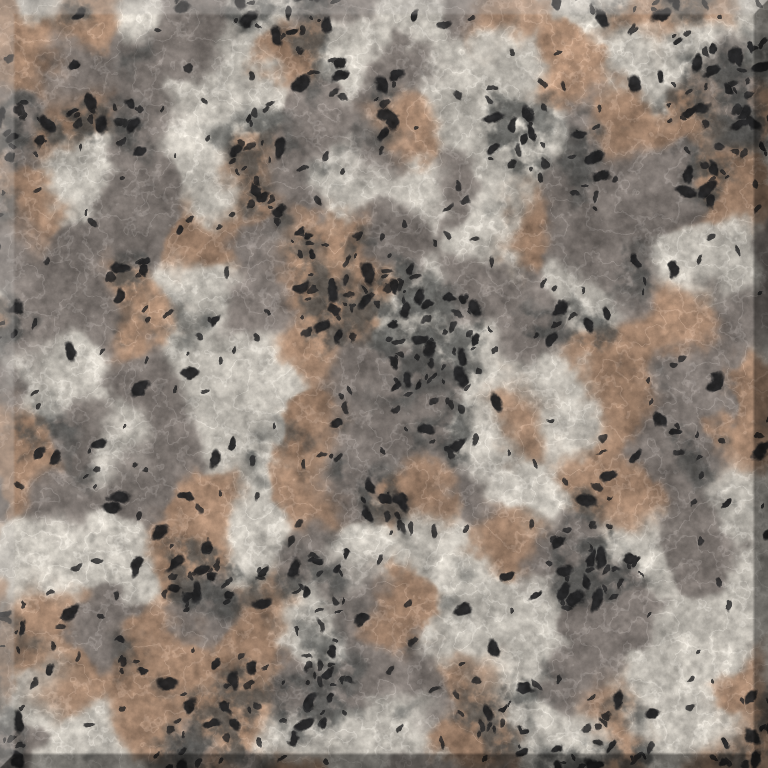
A Shadertoy shader for this texture:

```glsl
// Polished speckled granite tile: pale, tan and grey crystals, black mica, bevelled rim.

float hash(vec2 p) {
    vec3 q = fract(vec3(p.xyx) * 0.1031);
    q += dot(q, q.yzx + 33.33);
    return fract((q.x + q.y) * q.z);
}

vec2 hash2(vec2 p) {
    return vec2(hash(p), hash(p + 57.3));
}

float noise(vec2 p) {
    vec2 i = floor(p), f = fract(p);
    f = f * f * (3.0 - 2.0 * f);
    return mix(mix(hash(i), hash(i + vec2(1, 0)), f.x),
               mix(hash(i + vec2(0, 1)), hash(i + vec2(1, 1)), f.x), f.y);
}

float fbm(vec2 p) {
    float sum = 0.0, amp = 0.533;
    for (int i = 0; i < 4; i++) {
        sum += amp * noise(p);
        p = mat2(1.6, 1.2, -1.2, 1.6) * p + 17.0;
        amp *= 0.5;
    }
    return sum;
}

vec2 warp(vec2 p, float scale) {
    return vec2(fbm(p * scale), fbm(p * scale + 40.0)) - 0.5;
}

// Where the dark minerals gather
float darkCluster(vec2 p) {
    return smoothstep(0.51, 0.68, fbm(p * 12.0 + 5.0));
}

// Soft-edged crystals, each cell being one mineral
vec3 crystals(vec2 p) {
    vec2 cell = floor(p);
    vec3 sum = vec3(0.0);
    float total = 0.0;
    for (int y = -1; y <= 1; y++)
    for (int x = -1; x <= 1; x++) {
        vec2 id = cell + vec2(x, y);
        vec2 d = id + 0.1 + 0.8 * hash2(id) - p;
        float kind = hash(id + 91.7);
        vec3 mineral = kind < 0.39 ? vec3(0.77, 0.75, 0.715)
                     : kind < 0.70 ? vec3(0.645, 0.53, 0.445)
                                   : vec3(0.51, 0.48, 0.46);
        mineral *= 0.93 + 0.14 * hash(id + 23.1);
        float weight = exp(-9.0 * dot(d, d));
        sum += mineral * weight;
        total += weight;
    }
    return sum / total;
}

// Elongated black flakes, dense inside the clusters and sparse outside
float flakes(vec2 p, float scale, float sparse, float dense) {
    vec2 q = p * scale, cell = floor(q);
    float cover = 0.0;
    for (int y = -1; y <= 1; y++)
    for (int x = -1; x <= 1; x++) {
        vec2 id = cell + vec2(x, y);
        vec2 center = id + hash2(id + scale);
        float present = step(hash(id + 11.9), sparse + dense * darkCluster(center / scale));
        float angle = 1.1 + 2.4 * (hash(id + 71.0) - 0.5);
        vec2 axis = vec2(cos(angle), sin(angle));
        vec2 d = q - center;
        vec2 size = mix(vec2(0.26, 0.16), vec2(0.60, 0.32), hash(id + 3.7));
        float r = length(vec2(dot(d, axis), dot(d, vec2(-axis.y, axis.x))) / size);
        cover = max(cover, present * (1.0 - smoothstep(0.72, 1.2, r)));
    }
    return cover;
}

void mainImage(out vec4 fragColor, in vec2 fragCoord) {
    vec2 p = fragCoord / iResolution.xy;

    // Crystal ground with ragged outlines
    vec3 color = crystals((p + 0.07 * warp(p, 22.0)) * vec2(14.0, 12.5));

    // Cloudy mottling, fine grit and thin pale veins
    float mottle = fbm(p * 38.0) - 0.5;
    float grit = fbm(p * 125.0 + 9.0) - 0.5;
    float vein = 1.0 - abs(2.0 * fbm(p * 48.0 + 31.0) - 1.0);
    color *= 1.0 + 0.42 * mottle + 0.34 * grit;
    color += 0.07 * smoothstep(0.88, 1.0, vein) - 0.025;

    // Smoky grey halo around the mica
    vec2 ragged = p + 0.014 * warp(p, 60.0);
    float smoke = darkCluster(ragged) * smoothstep(0.25, 0.62, fbm(p * 55.0 + 3.0));
    color = mix(color, vec3(0.27, 0.275, 0.27) * (1.0 + 0.6 * grit), 0.72 * smoke);

    // Black mica and small specks
    float mica = flakes(ragged, 40.0, 0.025, 0.50);
    float specks = flakes(ragged, 75.0, 0.035, 0.22);
    color = mix(color, vec3(0.125, 0.125, 0.13) * (1.0 + 0.7 * grit), 0.93 * max(mica, 0.85 * specks));

    // Bevel: lit on the left and top, shaded on the right and bottom
    float lit = min(p.x, 1.0 - p.y);
    float shaded = min(1.0 - p.x, p.y);
    float rim = 1.0 - smoothstep(0.016, 0.021, min(lit, shaded));
    float side = smoothstep(-0.002, 0.002, shaded - lit);
    vec3 bevel = mix(color * 0.60, mix(color, vec3(0.80, 0.78, 0.76), 0.28), side);
    color = mix(color, bevel, rim);

    fragColor = vec4(clamp(color, 0.0, 1.0), 1.0);
}
```
